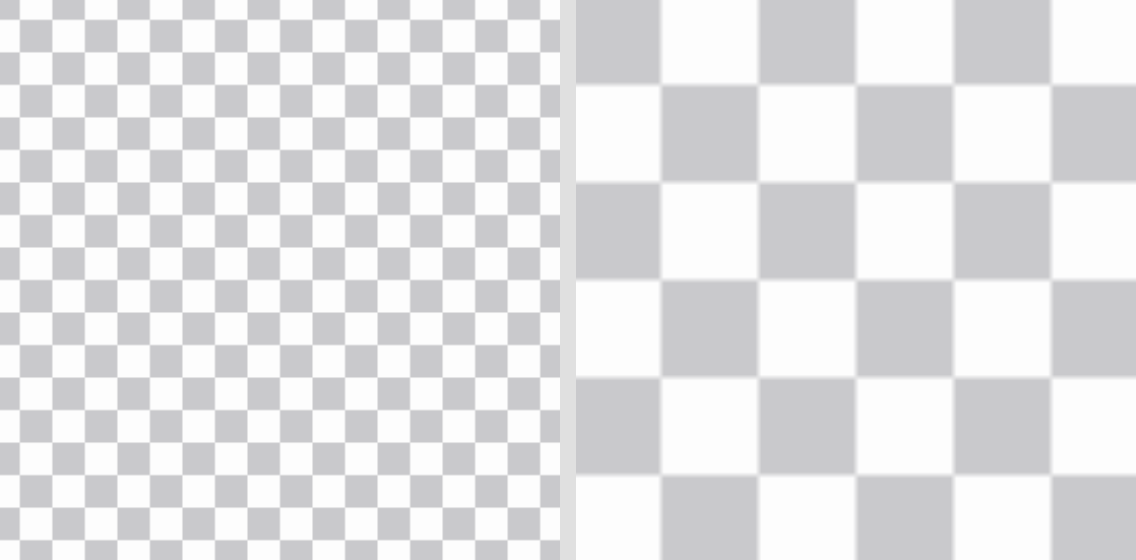
Left: the whole. Right: its middle third, enlarged.
Give the GLSL for this pattern, as a Shadertoy shader.

```glsl
// Grey and white checkerboard, centred on a cell corner, with softly blended edges.

// Signed distance to the nearest cell border, per axis; the sign alternates by cell.
vec2 alternatingBorderDistance(vec2 p) {
    return 0.5 - abs(mod(p + 0.5, 2.0) - 1.0);
}

void mainImage(out vec4 fragColor, in vec2 fragCoord) {
    // Cell units: 17.22 cells across the canvas
    float cells = 17.22;
    vec2 p = (fragCoord - 0.5 * iResolution.xy) / iResolution.y * cells;

    // Half width of the blended edge, never thinner than half a pixel
    float softness = cells * max(0.0018, 0.5 / iResolution.y);
    vec2 side = clamp(alternatingBorderDistance(p) / softness, -1.0, 1.0);

    // Cells whose two signs agree are white, the others grey
    float white = 0.5 + 0.5 * side.x * side.y;
    vec3 color = mix(vec3(0.79, 0.79, 0.80), vec3(0.992), white);

    fragColor = vec4(color, 1.0);
}
```
